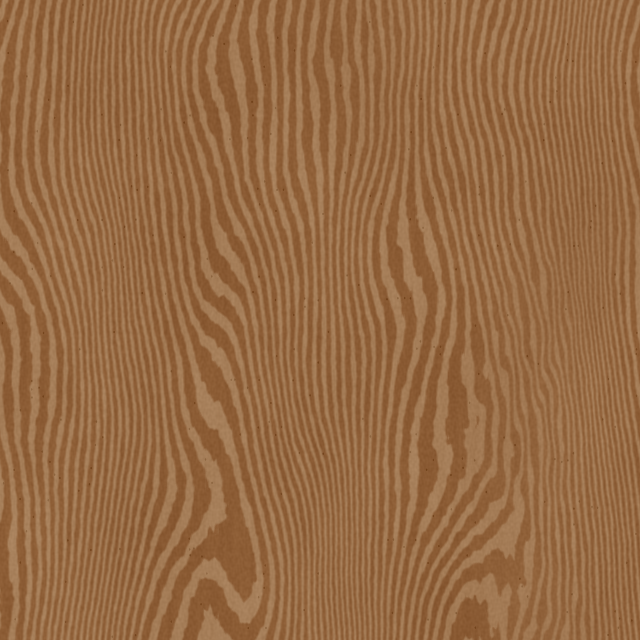
A WebGL 2 fragment shader for this texture:

```glsl
#version 300 es
precision highp float;
// Brown wood veneer: wavy vertical growth rings with fine fibres and pores.

#define RING_COUNT 60.0    // average rings across the canvas
#define PLANK_SWELL 2.2    // alternation of wide and dense rings
#define BROAD_WARP 7.5     // long bends, in rings
#define MID_WARP 1.7       // shorter bends and zigzags, in rings
#define RAGGED 0.16        // uneven ring edges, in rings
#define BROKEN 0.75        // extra break-up in the flecked zones, in rings
#define LIGHT_SHARE 0.44   // part of each ring that is pale
#define EDGE_SOFT 0.0024   // half width of a ring edge, in canvas units
#define FIBRE_TONE 0.030   // strength of the fine fibre
#define PORE_TONE 0.09     // darkness of the pores

uniform vec2 u_resolution;
out vec4 fragColor;

float hash(vec2 p) {
  return fract(sin(dot(p, vec2(127.1, 311.7))) * 43758.5453);
}

float slopeAt(vec2 cell, vec2 offset) {
  float angle = 6.28318 * hash(cell);
  return dot(vec2(cos(angle), sin(angle)), offset);
}

// Gradient noise, roughly -0.7 to 0.7
float noise(vec2 p) {
  vec2 i = floor(p), f = fract(p);
  vec2 s = f * f * f * (f * (f * 6.0 - 15.0) + 10.0);
  vec2 e = vec2(1.0, 0.0);
  float low = mix(slopeAt(i, f), slopeAt(i + e.xy, f - e.xy), s.x);
  float high = mix(slopeAt(i + e.yx, f - e.yx), slopeAt(i + e.xx, f - e.xx), s.x);
  return mix(low, high, s.y);
}

// Zones where the rings break into short flecks
float fleckZone(vec2 p) {
  float right = 1.0 - smoothstep(0.03, 0.14, abs(p.x - 0.85 + 0.12 * noise(p.yy * 2.0)));
  float patches = smoothstep(0.1, 0.45, noise(p * vec2(3.0, 1.6) + 41.0));
  return max(right * smoothstep(-0.35, 0.15, noise(p * vec2(2.0, 3.0) + 9.0)), 0.5 * patches);
}

// Continuous ring number: whole steps are one ring apart
float ringPhase(vec2 p, float flecks) {
  float phase = RING_COUNT * p.x;
  phase -= PLANK_SWELL * sin((p.x - 0.36) * 17.0);
  phase += BROAD_WARP * noise(p * vec2(4.0, 1.5) + vec2(3.7, 8.2));
  phase += MID_WARP * noise(p * vec2(9.0, 4.8) + vec2(17.3, 5.1));
  phase += RAGGED * noise(p * vec2(75.0, 24.0));
  phase += RAGGED * 0.6 * noise(p * vec2(130.0, 70.0) + 23.0);
  phase += BROKEN * flecks * noise(p * vec2(42.0, 15.0) + 61.0);
  return phase;
}

void main() {
  vec2 p = gl_FragCoord.xy / u_resolution.y;

  // Rings, with edges of constant width
  float flecks = fleckZone(p);
  float phase = ringPhase(p, flecks);
  float steepness = length(vec2(dFdx(phase), dFdy(phase))) * u_resolution.y;
  float soft = clamp(steepness * EDGE_SOFT, 0.01, 0.3);
  float fromCentre = abs(fract(phase) - 0.5);
  float pale = 1.0 - smoothstep(-soft, soft, fromCentre - 0.5 * LIGHT_SHARE);
  pale = mix(pale, 0.46, 0.32 * flecks);

  // Slow drift and streaks within each wood tone
  float drift = noise(p * vec2(5.0, 3.0) + 77.0);
  float streak = noise(p * vec2(95.0, 9.0) + 31.0);
  float tone = clamp(0.5 + 0.55 * drift + 0.4 * streak, 0.0, 1.0);
  vec3 darkWood = mix(vec3(0.515, 0.328, 0.178), vec3(0.575, 0.388, 0.228), tone);
  vec3 paleWood = mix(vec3(0.628, 0.468, 0.318), vec3(0.672, 0.522, 0.378), tone);
  vec3 colour = mix(darkWood, paleWood, pale);

  // Fine fibre and scattered pores
  float fibre = noise(p * vec2(240.0, 130.0)) + 0.6 * noise(p * vec2(210.0, 230.0) + 13.0);
  colour += FIBRE_TONE * fibre;
  vec2 poreGrid = p * vec2(110.0, 80.0);
  vec2 cell = floor(poreGrid);
  vec2 centre = 0.25 + 0.5 * vec2(hash(cell + 5.3), hash(cell + 9.7));
  float pore = 1.0 - smoothstep(0.06, 0.22, length(fract(poreGrid) - centre));
  colour -= PORE_TONE * pore * step(0.965, hash(cell + 2.9));

  fragColor = vec4(colour, 1.0);
}
```
